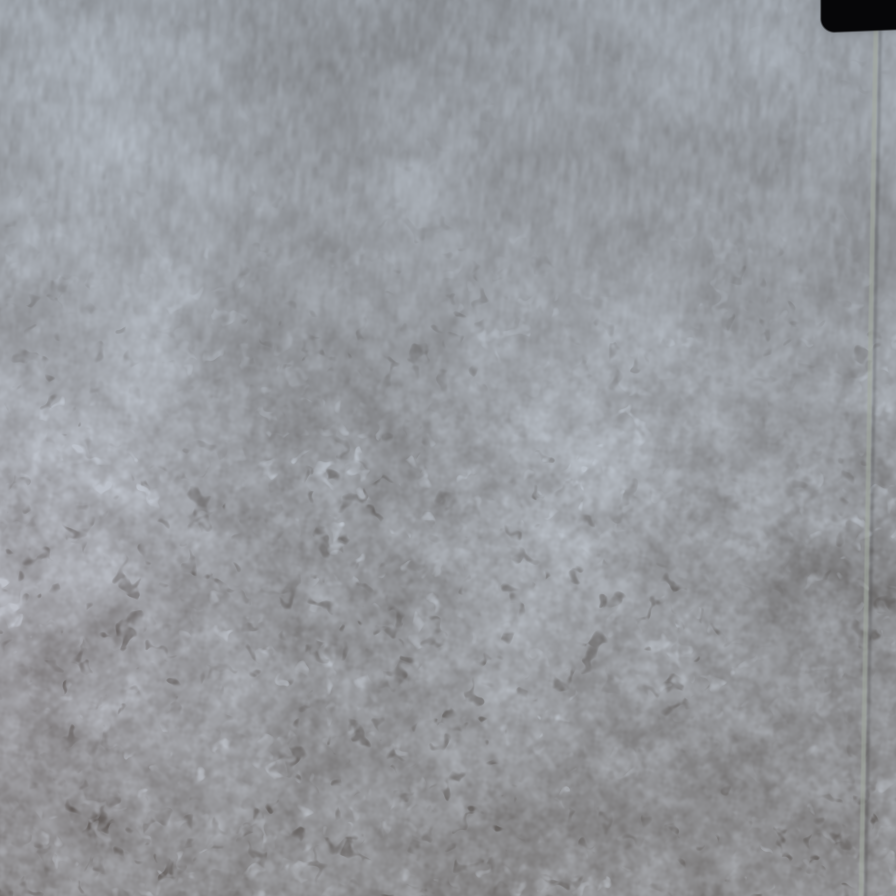
Write a Shadertoy shader that draws this texture.

```glsl
// A cloudy grey stone slab: broad light and dark patches, crumbly flakes,
// fine grain and ragged flecks, layered from value noise. A pale joint runs
// down the right side, and the rounded corner of a black block covers its top.

#define DARK_STONE  vec3(0.480, 0.480, 0.487)
#define LIGHT_STONE vec3(0.660, 0.678, 0.703)
#define JOINT_COLOR vec3(0.620, 0.645, 0.615)
#define BLOCK_COLOR vec3(0.025, 0.025, 0.030)
#define CLOUD_SCALE 5.0
#define CLOUD_CONTRAST 0.95
#define FLAKE_SCALE 26.0
#define FLAKE_CONTRAST 0.95
#define GRAIN_SCALE 120.0
#define GRAIN_CONTRAST 0.85
#define FLECK_SCALE 75.0
#define FLECK_CONTRAST 0.55

float hash(vec2 p)
{
    vec3 q = fract(vec3(p.xyx) * 0.1031);
    q += dot(q, q.yzx + 33.33);
    return fract((q.x + q.y) * q.z);
}

float noise(vec2 p)
{
    vec2 cell = floor(p), f = fract(p);
    f = f * f * (3.0 - 2.0 * f);
    return mix(mix(hash(cell), hash(cell + vec2(1, 0)), f.x),
               mix(hash(cell + vec2(0, 1)), hash(cell + vec2(1, 1)), f.x), f.y);
}

vec2 turn(vec2 p, float angle)
{
    float c = cos(angle), s = sin(angle);
    return vec2(c * p.x - s * p.y, s * p.x + c * p.y);
}

// Layered noise, centred on zero; each octave is turned to hide the lattice.
float fbm(vec2 p, int octaves)
{
    float sum = 0.0, weight = 0.5;
    p = turn(p, 0.5);
    for (int i = 0; i < octaves; i++)
    {
        sum += weight * (noise(p) - 0.5);
        p = 1.9 * turn(p, 0.9) + 17.3;
        weight *= 0.6;
    }
    return sum;
}

float spot(vec2 p, vec2 centre, vec2 radius)
{
    vec2 d = (p - centre) / radius;
    return exp(-dot(d, d));
}

// Ragged flecks: the peaks of a fine noise, gathered in loose clusters.
float flecks(vec2 p, float seed)
{
    vec2 q = turn(p, 0.6 + seed) * FLECK_SCALE + 50.0 * seed;
    q += 0.7 * vec2(noise(q * 1.3 + 9.0), noise(q * 1.3 + 31.0));
    float peak = 0.75 * noise(q) + 0.25 * noise(q * 2.1 + 5.0);
    float cluster = smoothstep(0.30, 0.75, noise(p * 13.0 + 20.0 * seed));
    return smoothstep(0.68, 0.90, peak) * (0.25 + cluster);
}

// Fine grain: drawn out upright near the top, tilted and rounder below.
float grain(vec2 p, float rough)
{
    float upright = fbm(turn(p, -0.45) * vec2(1.0, 1.0) * GRAIN_SCALE, 2);
    vec2 q = turn(p, 0.08) * vec2(1.25, 0.55) * GRAIN_SCALE;
    float drawn = 0.6 * (noise(q) - 0.5) + 0.3 * (noise(q * 1.7 + 7.0) - 0.5);
    return mix(drawn, upright, 0.25 + 0.6 * rough);
}

// Brightness of the stone, from 0 (dark) to 1 (light).
float stoneTone(vec2 p)
{
    float rough = 1.0 - smoothstep(0.40, 0.85, p.y);
    vec2 warped = p + 0.035 * vec2(fbm(p * 9.0, 3), fbm(p * 9.0 + 40.0, 3));

    // Broad light and shade
    float tone = 0.60 + 0.22 * (p.y - 0.5);
    tone += 0.24 * spot(warped, vec2(0.08, 0.66), vec2(0.24, 0.38));
    tone += 0.10 * spot(warped, vec2(0.75, 0.58), vec2(0.22, 0.20));
    tone -= 0.24 * spot(warped, vec2(0.30, 0.60), vec2(0.11, 0.12));
    tone -= 0.20 * spot(warped, vec2(0.48, 0.43), vec2(0.12, 0.14));
    tone -= 0.26 * spot(warped, vec2(0.50, 0.05), vec2(0.42, 0.12));
    tone -= 0.18 * spot(warped, vec2(0.93, 0.42), vec2(0.08, 0.11));
    tone -= 0.10 * spot(warped, vec2(0.62, 0.86), vec2(0.20, 0.12));

    // Clouds, flakes, grain and flecks
    tone += CLOUD_CONTRAST * fbm(warped * CLOUD_SCALE + 3.7, 4);
    tone += FLAKE_CONTRAST * mix(0.35, 0.85, rough) * fbm(warped * FLAKE_SCALE, 3);
    tone += GRAIN_CONTRAST * mix(0.75, 1.0, rough) * grain(p, rough);
    float spread = FLECK_CONTRAST * mix(0.15, 1.0, rough);
    return tone + spread * (0.75 * flecks(p, 0.3) - flecks(p, 1.4));
}

void mainImage(out vec4 fragColor, in vec2 fragCoord)
{
    vec2 p = fragCoord / iResolution.xy;
    float soft = max(1.0 / iResolution.y, 0.0015);

    // Stone, cooler towards the top and warmer towards the lower left
    float tone = stoneTone(p);
    vec3 color = mix(DARK_STONE, LIGHT_STONE, clamp(tone, -0.8, 1.4));
    color += vec3(-0.016, 0.001, 0.014) * (p.y - 0.45);
    color += vec3(0.010, 0.0, 0.002) * spot(p, vec2(0.0, 0.3), vec2(0.25, 0.3));

    // Joint with a thin shadow on its right
    float side = p.x - mix(0.961, 0.978, p.y);
    float joint = 1.0 - smoothstep(0.0025 - soft, 0.0025 + soft, abs(side));
    color *= 1.0 - 0.14 * spot(vec2(side, 0), vec2(0.005, 0), vec2(0.0025, 1));
    color = mix(color, JOINT_COLOR + 0.05 * (tone - 0.5), 0.75 * joint);

    // Black block with a rounded lower left corner
    vec2 q = vec2(0.932, 0.980) - p + vec2(0.0, 0.04 * (p.x - 0.932));
    float block = length(max(q, 0.0)) + min(max(q.x, q.y), 0.0) - 0.016;
    color *= 1.0 - 0.12 * exp(-max(block, 0.0) / 0.006);
    color = mix(BLOCK_COLOR, color, smoothstep(-soft, soft, block));

    fragColor = vec4(color, 1.0);
}
```
